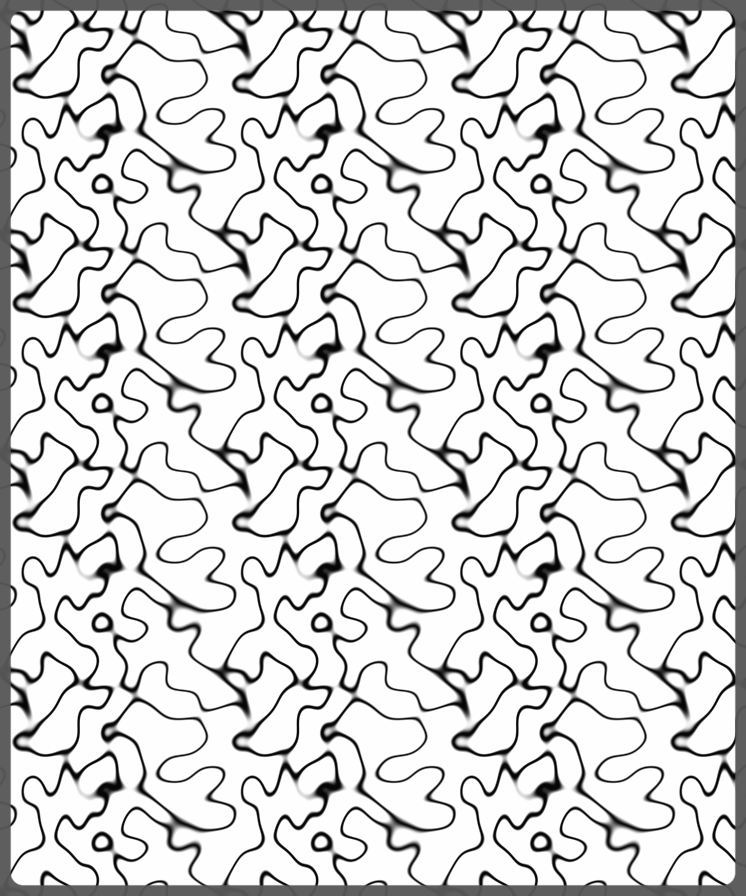
A Shadertoy shader for this pattern:

```glsl
// Seamless tile of wandering black ink contours on white paper in a grey frame.
// The ink follows the zero level of layered sines with whole wave numbers,
// so it repeats exactly; strokes swell where the field is flat.

#define TILE 0.2448          // tile side, in canvas heights
#define WAVES 32             // sine layers
#define K_MIN 2.2            // lowest waves per tile
#define K_MAX 7.0            // highest waves per tile
#define STROKE 0.0068        // half stroke width, in tiles
#define SWELL 0.7            // 0 = even strokes, 1 = full swelling
#define CROWD_X 0.37         // tile position of the crowded column
#define MARGIN 0.012         // frame width, in canvas heights
#define CORNER 0.014         // frame corner radius
#define PAPER vec3(0.995)
#define INK vec3(0.025)
#define FRAME vec3(0.37)

const float TAU = 6.2831853;

float hash(float n) {
    return fract(sin(n * 12.99 + 4.1) * 4375.85);
}

// Unit-variance periodic field: x = value, yz = gradient per tile.
vec3 waveField(vec2 p) {
    vec3 field = vec3(0.0);
    float energy = 0.0;
    for (int i = 0; i < WAVES; i++) {
        float n = float(i);
        float radius = mix(K_MIN, K_MAX, (n + 0.5) / float(WAVES));
        float angle = n * 2.39996;
        vec2 k = round(radius * vec2(cos(angle), sin(angle)));
        float phase = TAU * (dot(k, p) + hash(n));
        float amp = 1.0 / radius;
        field += amp * vec3(sin(phase), TAU * k * cos(phase));
        energy += 0.5 * amp * amp;
    }
    return field * inversesqrt(energy);
}

// Ink coverage at tile position p, where pixel is one pixel in tiles.
float inkContours(vec2 p, float pixel) {
    // Squeeze one column of each tile and stretch the other.
    float column = TAU * (p.x - CROWD_X);
    float squeeze = 1.0 + 0.3 * cos(column);
    vec2 warped = p + vec2(0.3 / TAU * sin(column), 0.0);

    vec3 field = waveField(warped);
    vec2 slope = field.yz * vec2(squeeze, 1.0);
    float typical = TAU * sqrt(K_MIN * K_MAX);
    float softSlope = sqrt(mix(dot(slope, slope), typical * typical, SWELL));
    float dist = abs(field.x) / softSlope;

    float halfWidth = STROKE * (1.0 + 0.25 * cos(column));
    float blur = 0.003 + 0.6 * pixel;
    return 1.0 - smoothstep(halfWidth - blur, halfWidth + blur, dist);
}

float roundedBox(vec2 p, vec2 halfSize, float radius) {
    vec2 q = abs(p) - halfSize + radius;
    return length(max(q, 0.0)) + min(max(q.x, q.y), 0.0) - radius;
}

void mainImage(out vec4 fragColor, in vec2 fragCoord) {
    vec2 uv = fragCoord / iResolution.y;
    vec2 canvas = iResolution.xy / iResolution.y;
    float pixel = 1.0 / iResolution.y;

    // Inked paper
    float ink = inkContours(uv / TILE, pixel / TILE);
    vec3 color = mix(PAPER, INK, ink);

    // Rounded frame, with the ink faintly showing through
    float edge = roundedBox(uv - 0.5 * canvas, 0.5 * canvas - MARGIN, CORNER);
    float frame = smoothstep(-pixel, pixel, edge);
    color = mix(color, FRAME * (1.0 - 0.12 * ink), frame);

    fragColor = vec4(color, 1.0);
}
```
